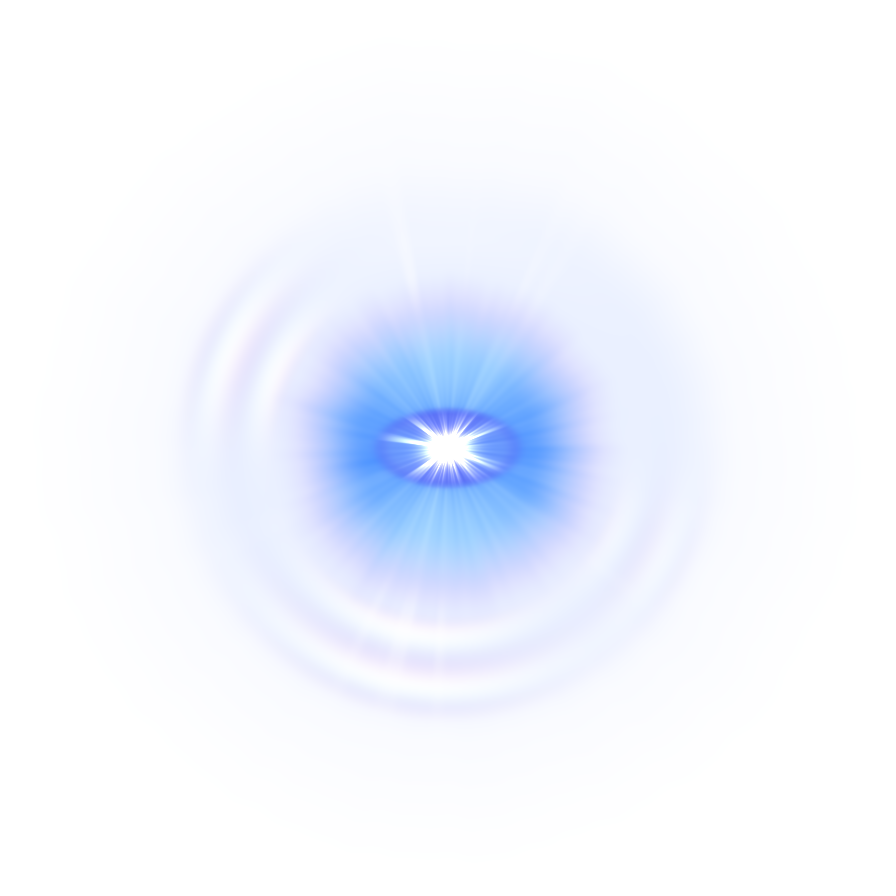
Give the GLSL for this background, as a WebGL 2 fragment shader.

```glsl
#version 300 es
precision highp float;
uniform vec2 u_resolution;
out vec4 fragColor;

const float TAU = 6.2831853;
const vec3 WHITE = vec3(1.0);
const vec3 MIST = vec3(0.972, 0.979, 1.0);
const vec3 HAZE = vec3(0.915, 0.940, 1.0);
const vec3 LILAC = vec3(0.835, 0.835, 1.0);
const vec3 SKY = vec3(0.64, 0.845, 1.0);
const vec3 AZURE = vec3(0.33, 0.60, 1.0);
const vec3 VIOLET = vec3(0.41, 0.46, 0.97);

// 1 inside the radius, falling softly to 0 around it
float disc(float r, float radius, float blur) {
    return 1.0 - smoothstep(radius - blur, radius + blur, r);
}

// Soft angular window that wraps around the circle
float sector(float angle, float center, float width) {
    float d = mod(angle - center + 0.5 * TAU, TAU) - 0.5 * TAU;
    return exp(-d * d / (width * width));
}

// Layered sines with whole frequencies, seamless in angle, about -1 to 1
float streaks(float angle, float seed) {
    float sum = 0.0;
    float amp = 0.4;
    float freq = 7.0;
    for (int i = 0; i < 5; i++) {
        sum += amp * sin(angle * freq + seed + 1.8 * sin(angle * 3.0 + seed * 2.0));
        freq = floor(freq * 1.7) + 1.0;
        seed = seed * 1.7 + 2.1;
        amp *= 0.75;
    }
    return sum;
}

// Bright ring crests, split slightly by colour channel
vec3 ripples(float r) {
    vec3 shifted = vec3(r) + vec3(0.004, 0.0, -0.003);
    return 0.5 + 0.5 * cos((shifted - 0.213) * TAU / 0.056);
}

// Wide pale halo with broken concentric bands
vec3 halo(float r, float angle, float ray) {
    float wobble = 0.008 * streaks(angle, 4.0);
    vec3 color = mix(WHITE, MIST, disc(r + wobble, 0.37, 0.13));
    float upper = sector(angle, 1.6, 0.75);
    float body = disc(r + wobble * 0.4, 0.285, 0.045);
    color = mix(color, HAZE, body * (1.0 - 0.55 * upper * smoothstep(0.17, 0.24, r)));

    float arcs = 0.9 * sector(angle, 2.72, 0.36) + sector(angle, -1.75, 0.62)
               + 0.45 * sector(angle, -0.48, 0.3);
    float band = smoothstep(0.18, 0.205, r) * disc(r, 0.297, 0.018);
    vec3 crest = ripples(r);
    vec3 banded = mix(vec3(0.90, 0.89, 0.99), WHITE, crest);
    color = mix(color, banded, clamp(arcs * band, 0.0, 1.0) * 0.85);

    float glint = smoothstep(0.25, 1.0, ray) * (upper + sector(angle, -1.6, 0.8));
    return mix(color, WHITE, glint * 0.45 * disc(r, 0.27, 0.12));
}

// Blue iris: cyan above and below, deeper blue at both sides
vec3 iris(vec3 color, float r, float angle, float ray) {
    float edge = r + 0.006 * streaks(angle, 2.3);
    float side = pow(abs(cos(angle)), 3.0);
    color = mix(color, LILAC, disc(edge, 0.172, 0.030) * 0.92);
    vec3 tone = mix(SKY, AZURE, side * (1.0 - 0.35 * smoothstep(0.09, 0.16, r)));
    tone += vec3(0.045, 0.03, 0.0) * ray;
    color = mix(color, tone, disc(edge, 0.132, 0.043) * 0.96);
    float shade = exp(-max(r - 0.045, 0.0) * 26.0) * (0.55 - 0.15 * ray);
    return mix(color, AZURE, shade * disc(r, 0.13, 0.04));
}

// Flattened violet pupil with a white burst
vec3 pupil(vec3 color, vec2 p, float angle) {
    float oval = length(p / vec2(0.077, 0.042));
    float ray = streaks(angle, 5.2);
    vec3 tone = mix(VIOLET, vec3(0.46, 0.67, 1.0), pow(abs(cos(angle)), 5.0) * 0.75);
    tone += 0.06 * ray * vec3(1.0, 1.0, 0.2);
    color = mix(color, tone, disc(oval, 1.0, 0.12) * 0.82);
    float rim = exp(-pow((oval - 0.98) / 0.12, 2.0));
    color = mix(color, vec3(0.30, 0.40, 0.97), rim * 0.32);

    float spokes = smoothstep(-0.1, 0.9, ray) * exp(-oval * 1.7) * disc(oval, 0.9, 0.3);
    color += spokes * vec3(0.85, 0.75, 0.25);
    float core = length(p / vec2(0.026, 0.018));
    float glow = exp(-pow(core / (1.0 + 0.2 * ray), 2.0));
    return color + glow * vec3(1.35, 1.15, 0.5);
}

void main() {
    vec2 p = (gl_FragCoord.xy - 0.5 * u_resolution) / min(u_resolution.x, u_resolution.y);
    float r = length(p);
    float angle = atan(p.y, p.x + 1e-6);
    float ray = streaks(angle, 1.1);

    vec3 color = halo(r, angle, ray);
    color = iris(color, r, angle, ray);
    color = pupil(color, p, angle);
    fragColor = vec4(clamp(color, 0.0, 1.0), 1.0);
}
```
